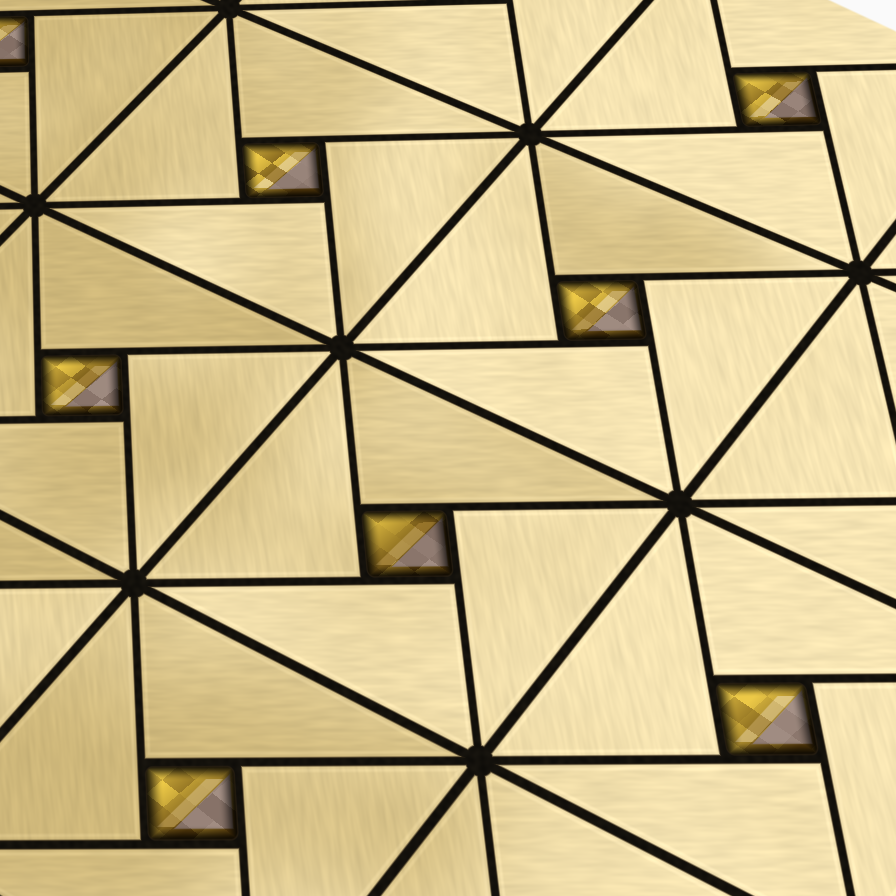
This pattern is drawn by a WebGL 2 fragment shader. Its source:

```glsl
#version 300 es
precision highp float;
// Brushed gold mosaic in perspective: split squares, split oblongs and small amber gems on black grout.

uniform vec2 u_resolution;
out vec4 fragColor;

float hash(vec2 p) {
    p = fract(p * vec2(0.1031, 0.1137));
    p += dot(p, p.yx + 33.33);
    return fract((p.x + p.y) * p.x * 17.0);
}

vec2 gradientAt(vec2 cell) {
    float angle = 6.2832 * hash(cell);
    return vec2(cos(angle), sin(angle));
}

float gradientNoise(vec2 p) {
    vec2 i = floor(p), f = fract(p), s = f * f * (3.0 - 2.0 * f), e = vec2(1.0, 0.0);
    float low = mix(dot(gradientAt(i), f), dot(gradientAt(i + e), f - e), s.x);
    float high = mix(dot(gradientAt(i + e.yx), f - e.yx), dot(gradientAt(i + 1.0), f - 1.0), s.x);
    return mix(low, high, s.y);
}

float boxDistance(vec2 p, vec2 halfSize) {
    vec2 q = abs(p) - halfSize;
    return length(max(q, 0.0)) + min(max(q.x, q.y), 0.0);
}

// g spans 0..1 across the stone
vec3 gemColor(vec2 g, vec2 node, float blur) {
    vec2 facet = floor(vec2(g.x + g.y, g.y - g.x) * 2.7 + 0.3);
    float tone = hash(facet + node * 0.37 + 9.0);
    float glint = clamp(0.15 + 0.6 * tone + 0.7 * (g.y - g.x), 0.0, 1.0);
    vec3 color = mix(vec3(0.34, 0.23, 0.04), vec3(0.93, 0.79, 0.28), glint);
    // pale ridge rising to the right
    float ridge = g.y - 1.13 * g.x + 0.05;
    float strip = smoothstep(blur, -blur, abs(ridge) - 0.11) * step(0.18, g.y) * step(g.y, 0.82);
    color = mix(color, mix(vec3(0.62, 0.48, 0.18), vec3(0.93, 0.85, 0.62), tone), strip * 0.8);
    // lilac reflection below the ridge
    float lilac = smoothstep(blur, -blur, max(ridge + 0.13, max(0.15 - g.y, g.x - 0.95)));
    color = mix(color, vec3(0.57, 0.49, 0.45) + 0.16 * (tone - 0.4), lilac);
    return color * smoothstep(-0.05, 0.2, min(min(g.x, 1.0 - g.x), min(g.y, 1.0 - g.y)));
}

void main() {
    vec2 uv = gl_FragCoord.xy / u_resolution;
    float pixel = 4.2 / min(u_resolution.x, u_resolution.y);

    // Canvas to mosaic plane; one unit is the side of a square
    mat3 view = mat3(0.2422, 0.0005, -0.006, -0.0026, 0.28, 0.056, 0.3815, 0.612, 1.0);
    vec3 h = inverse(view) * vec3(uv, 1.0);
    vec2 p = h.xy / h.z;

    // Each lattice node carries one square, one oblong and one gem
    mat2 lattice = mat2(1.4, -0.7, 1.0, 1.0);
    vec2 base = round(inverse(lattice) * (p - vec2(0.6, -0.05)));
    float nearest = 1e3, hub = 1e3, diagonal = 1.0;
    int kind = 0;
    vec2 local = vec2(0.0), owner = base;
    for (int y = -1; y <= 1; y++) {
        for (int x = -1; x <= 1; x++) {
            vec2 node = base + vec2(x, y);
            vec2 l = p - lattice * node;
            hub = min(hub, length(l));
            float square = boxDistance(l - 0.5, vec2(0.5));
            float oblong = boxDistance(l - vec2(0.7, -0.35), vec2(0.7, 0.35));
            float gem = boxDistance(l - vec2(0.2, -0.85), vec2(0.2, 0.15));
            float d = min(square, min(oblong, gem));
            if (d < nearest) {
                nearest = d;
                local = l;
                owner = node;
                kind = d == square ? 0 : d == oblong ? 1 : 2;
                diagonal = kind == 0 ? (l.y - l.x) * 0.7071 : dot(l, vec2(0.447, 0.894));
            }
        }
    }

    float shape;
    vec3 color;
    if (kind == 2) {
        shape = boxDistance(local - vec2(0.2, -0.85), vec2(0.155, 0.105)) - 0.027;
        color = gemColor((local - vec2(0.015, -0.985)) / vec2(0.37, 0.27), owner, pixel * 3.0);
    } else {
        shape = max(max(nearest + 0.017, 0.02 - abs(diagonal)), 0.06 - hub);
        // Broad sheen, different on every triangle
        float side = step(0.0, diagonal);
        float piece = hash(owner * 3.0 + vec2(side * 7.0 + 40.0, float(kind) * 11.0 + 25.0));
        float sheen = 0.14 + 0.78 * uv.x + 0.3 * (piece - 0.5) + 0.5 * gradientNoise(p * 1.3 + 4.0);
        sheen += kind == 0 ? 0.08 : 0.2 * side - 0.12;
        color = mix(vec3(0.81, 0.72, 0.48), vec3(0.965, 0.895, 0.7), smoothstep(0.05, 0.9, sheen));
        // Brushing: upright on squares, level on oblongs
        vec2 grain = kind == 0 ? vec2(p.x + 0.08 * p.y, p.y) : p.yx;
        float brush = gradientNoise(grain * vec2(42.0, 5.0)) + 0.6 * gradientNoise(grain * vec2(75.0, 11.0) + 30.0);
        color *= 1.0 + 0.055 * brush;
        // Bright cut edge
        color += 0.045 * smoothstep(0.012, 0.0, abs(shape + 0.016));
    }

    // Grout, with a brown glow where metal meets it
    vec3 grout = vec3(0.075, 0.065, 0.045) * (1.0 + 0.5 * gradientNoise(p * 35.0));
    grout = mix(grout, vec3(0.23, 0.17, 0.09), 0.6 * smoothstep(0.008, 0.0, shape));
    color = mix(grout, color, smoothstep(pixel, -pixel, shape));

    // White ground beyond the cut upper corner
    float beyond = dot(uv - vec2(0.925, 1.0), vec2(0.423, 0.906));
    color = mix(color, vec3(0.98), smoothstep(-0.0015, 0.0015, beyond));
    fragColor = vec4(clamp(color, 0.0, 1.0), 1.0);
}
```
